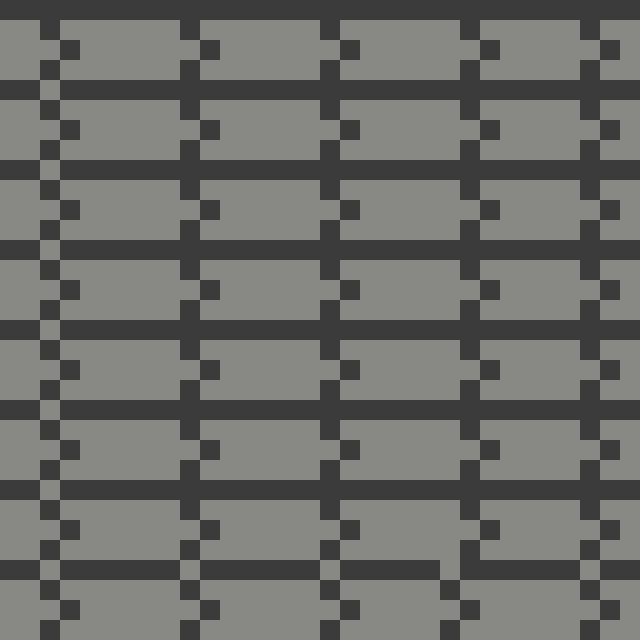
A WebGL 1 fragment shader for this pattern:

```glsl
precision highp float;
// A wall of flat grey bricks, eight courses high, drawn on a coarse square grid.
// Each course has a dark bed joint on top and notched upright joints below it;
// some uprights break the bed, and one joint in the lowest course is shifted.

uniform vec2 u_resolution;

const float GRID = 32.0;          // square cells across and down
const float COURSE_HEIGHT = 4.0;  // cells per course, including its bed joint
const float LAST_COURSE = 7.0;    // counted from the top, starting at 0
const int JOINTS = 5;             // upright joints per course
const float FIRST_JOINT = 2.0;    // column of the leftmost joint
const float BRICK_WIDTH = 7.0;    // joint spacing in cells
const float SHORT_JOINT = 4.0;    // joints from this one on sit one cell left
const float SHORT_JOINT_LAST = 3.0; // the same for the lowest course
const vec3 BRICK = vec3(0.533, 0.533, 0.522);
const vec3 MORTAR = vec3(0.23);

// Smoothed coverage of the one-cell span starting at "start".
float span(float x, float start, float pixel) {
  return clamp((0.5 - abs(x - start - 0.5)) / pixel + 0.5, 0.0, 1.0);
}

// The same span, repeated in every course.
float courseRow(float y, float row, float pixel) {
  float wrapped = mod(y - row - 0.5 + 0.5 * COURSE_HEIGHT, COURSE_HEIGHT);
  return span(wrapped, 0.5 * COURSE_HEIGHT - 0.5, pixel);
}

// Column of an upright joint.
float jointColumn(float joint, bool lowest) {
  float shortened = step(lowest ? SHORT_JOINT_LAST : SHORT_JOINT, joint);
  return FIRST_JOINT + BRICK_WIDTH * joint - shortened;
}

void main() {
  // Cell coordinates, with y running down from the top edge.
  vec2 pixel = GRID / u_resolution;
  vec2 cell = gl_FragCoord.xy * pixel;
  cell.y = GRID - cell.y;

  float course = floor(cell.y / COURSE_HEIGHT);
  bool lowest = course > LAST_COURSE - 0.5;

  float bed = courseRow(cell.y, 0.0, pixel.y);
  float shoulders = courseRow(cell.y, 1.0, pixel.y) + courseRow(cell.y, 3.0, pixel.y);
  float notch = courseRow(cell.y, 2.0, pixel.y);

  // Upright joints: the middle cell steps one column to the right.
  float upright = 0.0;
  float gap = 0.0;
  for (int i = 0; i < JOINTS; i++) {
    float column = jointColumn(float(i), lowest);
    float here = span(cell.x, column, pixel.x);
    upright += shoulders * here + notch * span(cell.x, column + 1.0, pixel.x);

    // The first joint breaks every bed but the top one; all break the lowest.
    bool breaksBed = lowest || (i == 0 && course > 0.5);
    gap += breaksBed ? here : 0.0;
  }

  float mortar = clamp(bed * (1.0 - gap) + upright, 0.0, 1.0);
  gl_FragColor = vec4(mix(BRICK, MORTAR, mortar), 1.0);
}
```
